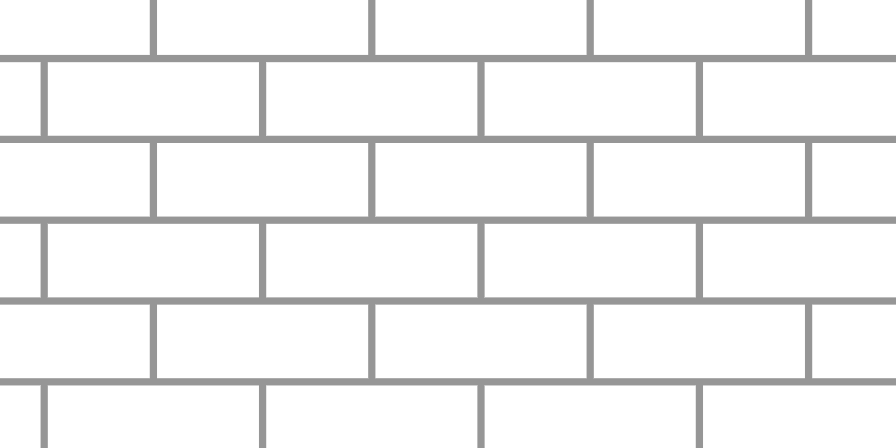
A Shadertoy shader for this pattern:

```glsl
// White running-bond brick wall with flat grey mortar joints.
// Each joint is a distance to the nearest repeated line; odd courses
// shift by half a brick, and pixel coverage smooths the edges.

// Distance from x to the nearest multiple of period
float lineDistance(float x, float period) {
    return abs(x - period * round(x / period));
}

void mainImage(out vec4 fragColor, in vec2 fragCoord) {
    // Canvas height is one unit; the origin sits on a joint crossing
    vec2 p = fragCoord / iResolution.y - vec2(0.3424, 0.1477);
    vec2 brick = vec2(0.4875, 0.1804);

    // Stagger alternate courses
    float course = floor(p.y / brick.y);
    p.x += 0.5 * brick.x * mod(course, 2.0);

    // Bed and head joints share one mortar width
    float joint = min(lineDistance(p.x, brick.x), lineDistance(p.y, brick.y));
    float mortar = clamp((0.0081 - joint) * iResolution.y + 0.5, 0.0, 1.0);

    fragColor = vec4(mix(vec3(1.0), vec3(0.59), mortar), 1.0);
}
```
